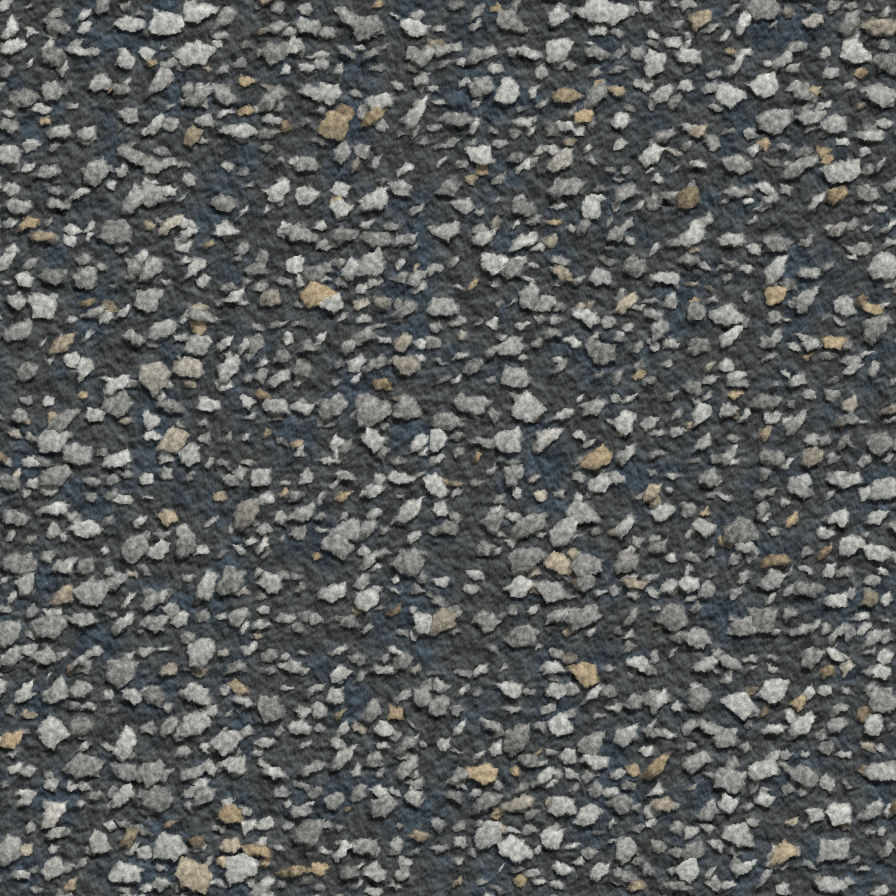
A Shadertoy shader for this texture:

```glsl
// Worn asphalt: pale angular chips of stone set in dark, rough bitumen.
// Two jittered grids scatter random convex polygons; gradient noise gives
// the relief and grain, and an offset lookup casts short shadows below.

const float TAU = 6.28319;
const vec2 LIGHT = vec2(0.3, 0.95);
const vec3 BITUMEN = vec3(0.97, 1.0, 1.0);
const vec3 BLUE_BITUMEN = vec3(0.86, 0.99, 1.10);
const vec3 GREY_STONE = vec3(1.0, 1.0, 0.97);
const vec3 TAN_STONE = vec3(1.0, 0.90, 0.73);

struct Chip {
    float dist;   // signed distance in canvas units
    float facing; // how far the point lies on the lit side
    vec2 rnd;     // random pair for tone and tint
};

vec2 hash2(vec2 p) {
    uvec2 q = uvec2(ivec2(floor(p))) * uvec2(1597334677u, 3812015801u);
    uint n = (q.x ^ q.y) * 1597334677u;
    n ^= n >> 15;
    n *= 2246822519u;
    n ^= n >> 13;
    return vec2(n & 65535u, n >> 16) / 65535.0;
}

float cornerGradient(vec2 cell, vec2 offset) {
    float angle = TAU * hash2(cell).x;
    return dot(vec2(cos(angle), sin(angle)), offset);
}

float gradientNoise(vec2 p) {
    vec2 i = floor(p), f = p - i;
    vec2 u = f * f * f * (f * (f * 6.0 - 15.0) + 10.0);
    vec2 e = vec2(1.0, 0.0);
    float low = mix(cornerGradient(i, f), cornerGradient(i + e, f - e), u.x);
    float high = mix(cornerGradient(i + e.yx, f - e.yx),
                     cornerGradient(i + 1.0, f - 1.0), u.x);
    return mix(low, high, u.y);
}

float fbm(vec2 p) {
    float sum = 0.0, amp = 0.7;
    for (int i = 0; i < 4; i++) {
        sum += amp * gradientNoise(p);
        p = mat2(1.6, 1.2, -1.2, 1.6) * p + 17.0;
        amp *= 0.6;
    }
    return sum;
}

// Convex polygon made of six half-planes with random angles and offsets
float polygon(vec2 q, vec2 key) {
    float d = -10.0;
    for (int k = 0; k < 6; k++) {
        vec2 h = hash2(key + float(k) * 31.0);
        float angle = (float(k) + 0.8 * h.x) * TAU / 6.0;
        d = max(d, dot(q, vec2(cos(angle), sin(angle))) - mix(0.68, 1.05, h.y));
    }
    return d;
}

// Nearest chip of a jittered grid; density is the share of filled cells
Chip nearestChip(vec2 uv, float grid, float density, float seed) {
    vec2 p = uv * grid;
    Chip best = Chip(1.0, 0.0, vec2(0.0));
    for (int y = -1; y <= 1; y++)
    for (int x = -1; x <= 1; x++) {
        vec2 cell = floor(p) + vec2(x, y);
        vec2 key = cell + seed;
        vec2 shape = hash2(key + 211.0), kind = hash2(key + 503.0);
        if (kind.x > density) continue;
        vec2 center = cell + 0.5 + 0.65 * (hash2(key) - 0.5);
        float tilt = 0.25 + 1.5 * (kind.y - 0.5);
        float c = cos(tilt), s = sin(tilt);
        float halfWidth = mix(0.28, 0.53, shape.x);
        float halfHeight = halfWidth * mix(0.36, 0.85, shape.y);
        vec2 local = mat2(c, -s, s, c) * (p - center);
        float d = polygon(local / vec2(halfWidth, halfHeight), key + 907.0);
        d *= halfHeight / grid;
        if (d < best.dist)
            best = Chip(d, dot(p - center, LIGHT) / halfHeight, hash2(key + 701.0));
    }
    return best;
}

vec3 bitumenColor(vec2 uv) {
    float relief = fbm(uv * 75.0) - fbm((uv + LIGHT * 0.004) * 75.0);
    float mottling = fbm(uv * 38.0 + 40.0);
    float tone = 0.275 + 0.25 * relief + 0.10 * mottling;
    float blue = smoothstep(-0.1, 0.4, fbm(uv * 14.0 + 90.0));
    return max(tone, 0.07) * mix(BITUMEN, BLUE_BITUMEN, blue);
}

vec3 chipColor(Chip chip, float grain) {
    float tone = 0.60 + 0.26 * (chip.rnd.x - 0.5) + 0.09 * chip.facing + 0.30 * grain;
    tone *= mix(1.0, 0.83, smoothstep(-0.003, 0.0, chip.dist));
    float warmth = smoothstep(0.86, 0.98, chip.rnd.y);
    return clamp(tone, 0.2, 0.92) * mix(GREY_STONE, TAN_STONE, warmth);
}

// Lays one size of chip, with its cast shadow, over the ground colour
vec3 addChips(vec3 ground, vec2 uv, float grid, float density, float seed,
              float grain, float soft) {
    Chip chip = nearestChip(uv, grid, density, seed);
    float caster = nearestChip(uv + LIGHT * 0.16 / grid, grid, density, seed).dist;
    ground *= 1.0 - 0.58 * smoothstep(0.0015, -0.0025, caster);
    return mix(ground, chipColor(chip, grain), smoothstep(soft, -soft, chip.dist));
}

void mainImage(out vec4 fragColor, in vec2 fragCoord) {
    vec2 uv = fragCoord / iResolution.y;
    float soft = max(0.0012, 0.7 / iResolution.y);

    // Roughen the outlines of the chips
    vec2 warp = vec2(fbm(uv * 85.0 + 5.0), fbm(uv * 85.0 + 60.0));
    vec2 rough = uv + 0.005 * warp;
    float grain = fbm(uv * 150.0 + 130.0);

    vec3 color = bitumenColor(uv);
    color = addChips(color, rough, 46.0, 0.66, 1300.0, grain, soft);
    color = addChips(color, rough, 25.0, 0.86, 2900.0, grain, soft);
    fragColor = vec4(clamp(color, 0.0, 1.0), 1.0);
}
```
